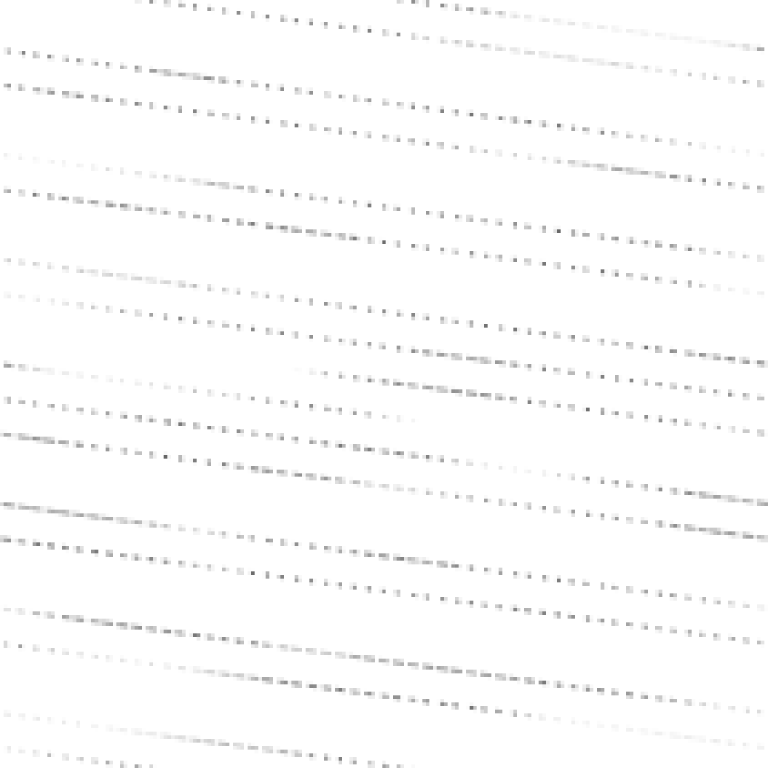
Write a three.js fragment shader that draws this pattern.

```glsl
// Thin grey dashed thread winding down a white tile in sloping, worn, blocky rows.
varying vec2 vUv;

const float CELLS = 211.0;     // blocks across the tile
const float ROWS = 22.0;       // row slots down the tile
const float ROWS_PER_TURN = 3.0;
const float DASHES = 53.0;     // dashes per turn across the tile
const float FIRST_ROW = 8.0;
const float TOP_OFFSET = 1.433;
const float THREAD_START = 0.37;
const float THREAD_END = 15.56;

float hash(float n) {
  return fract(sin(n * 12.9898) * 4375.85);
}

float valueNoise(float x) {
  float i = floor(x);
  float f = x - i;
  return mix(hash(i), hash(i + 1.0), f * f * (3.0 - 2.0 * f));
}

// Overlap of a unit block with a bar of the given width at a distance.
float barCoverage(float dist, float width) {
  return clamp(min(0.5 * (width + 1.0) - abs(dist), width), 0.0, 1.0);
}

// Dash coverage along the thread; position counts turns across the tile.
float dashes(float position, float density) {
  float along = position * DASHES;
  float jitter = 0.2 * (hash(floor(along) + 7.0) - 0.5);
  float dist = (fract(along) - 0.5 + jitter) * CELLS / DASHES;
  float width = mix(1.05, 3.2, density);
  return barCoverage(dist, width);
}

// Slow wear along the thread, with both ends fading out.
float wear(float position) {
  float worn = smoothstep(0.05, 0.45, valueNoise(position * 5.3 + 31.0));
  float ends = smoothstep(THREAD_START, THREAD_START + 0.1, position)
             * (1.0 - smoothstep(THREAD_END - 0.12, THREAD_END, position));
  return mix(0.15, 1.0, worn) * ends;
}

float threadInk(vec2 uv) {
  // Snap to the block grid, with y counted down from the top.
  vec2 block = (floor(vec2(uv.x, 1.0 - uv.y) * CELLS) + 0.5) / CELLS;

  // Each turn drops three slots, so the slot number gives the turn number.
  float slot = block.y * ROWS - TOP_OFFSET - ROWS_PER_TURN * block.x;
  float row = floor(slot + 0.5);
  float turn = floor(mod(15.0 * (row - FIRST_ROW) + 0.5, ROWS));
  float position = turn + block.x;

  float lineCover = barCoverage((slot - row) * CELLS / ROWS, 1.0);
  float density = smoothstep(0.45, 0.9, valueNoise(position * 6.7 + 3.0));
  float strength = mix(0.6, 0.42, density);
  float variation = mix(0.75, 1.1, hash(floor(position * DASHES) + 91.0));
  return lineCover * dashes(position, density) * strength
       * variation * wear(position);
}

void main() {
  // Average nine samples over the screen footprint to smooth block edges.
  vec2 footprint = fwidth(vUv);
  float ink = 0.0;
  for (int i = 0; i < 9; i++) {
    float n = float(i);
    vec2 offset = (vec2(mod(n, 3.0), floor(n / 3.0)) - 1.0) / 3.0;
    ink += threadInk(vUv + offset * footprint);
  }
  gl_FragColor = vec4(vec3(1.0 - ink / 9.0), 1.0);
}
```
